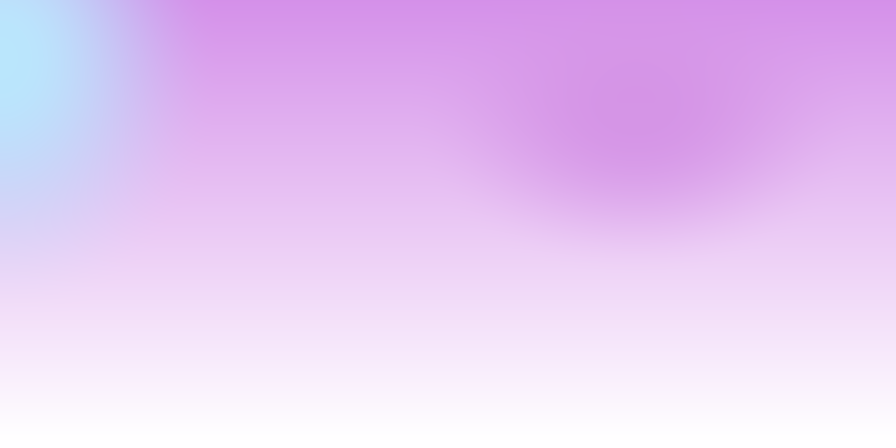
Give the GLSL for this background, as a Shadertoy shader.

```glsl
const vec3 WHITE = vec3(1.0, 0.998, 1.0);
const vec3 ORCHID = vec3(0.833, 0.565, 0.915);
const vec3 DEEP_ORCHID = vec3(0.832, 0.575, 0.900);
const vec3 SKY = vec3(0.730, 0.900, 0.990);

// Positions and radii are in canvas heights.
const vec2 ORCHID_CENTER = vec2(1.42, 0.75);
const vec2 ORCHID_RADIUS = vec2(0.52, 0.37);
const float ORCHID_CORE = 0.08;
const float ORCHID_STRENGTH = 0.92;

const vec2 SKY_CENTER = vec2(0.0, 0.87);
const vec2 SKY_RADIUS = vec2(0.50, 0.60);
const float SKY_CORE = 0.08;

const float WHITE_MARGIN = 0.02;

// Soft elliptical glow: 1 inside the core, fading to 0 at the radius.
float glow(vec2 p, vec2 center, vec2 radius, float core) {
    return 1.0 - smoothstep(core, 1.0, length((p - center) / radius));
}

void mainImage(out vec4 fragColor, in vec2 fragCoord) {
    vec2 p = fragCoord / iResolution.y;
    // Keep the glows in proportion to the canvas width.
    p.x *= 2.0 * iResolution.y / iResolution.x;

    // Vertical wash
    float wash = clamp((p.y - WHITE_MARGIN) / (1.0 - WHITE_MARGIN), 0.0, 1.0);
    vec3 color = mix(WHITE, ORCHID, wash);

    // Orchid cloud, then sky-blue corner
    float cloud = glow(p, ORCHID_CENTER, ORCHID_RADIUS, ORCHID_CORE);
    color = mix(color, DEEP_ORCHID, ORCHID_STRENGTH * cloud);
    color = mix(color, SKY, glow(p, SKY_CENTER, SKY_RADIUS, SKY_CORE));

    fragColor = vec4(color, 1.0);
}
```
